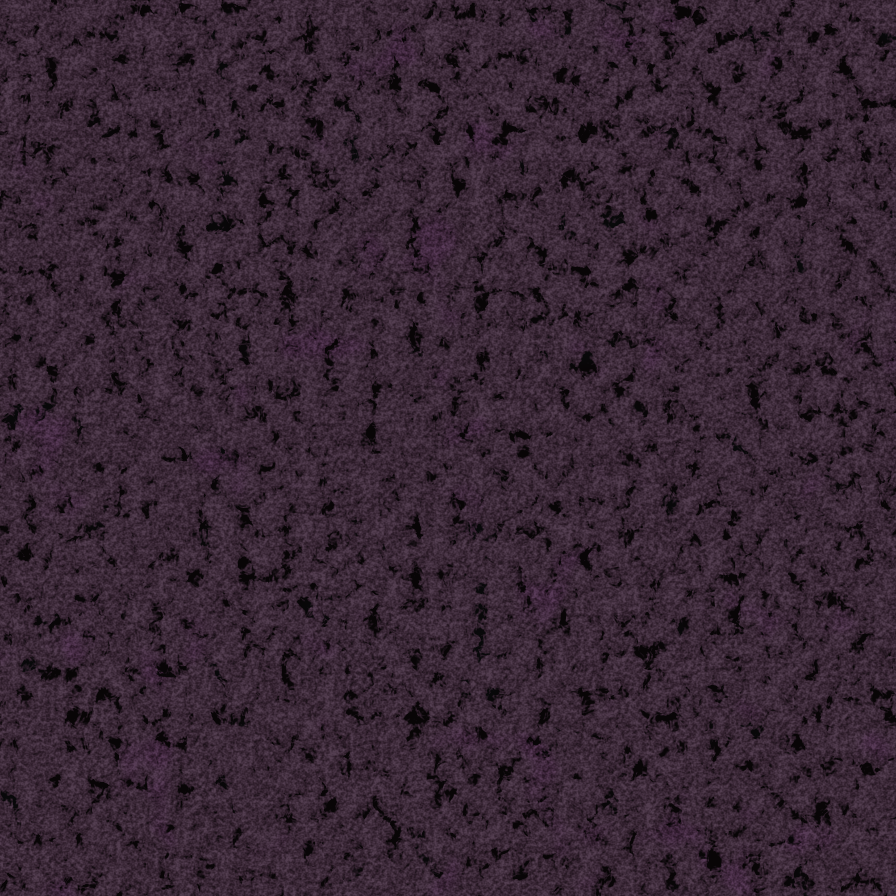
Give the GLSL for this texture, as a WebGL 2 fragment shader.

```glsl
#version 300 es
precision highp float;
// Dark plum, crumbly ground: layered gradient noise forms a rough height field,
// its low parts sink into black pits, a slanted light gives soft relief,
// and fine grain with faint violet patches colours the surface.

uniform vec2 u_resolution;
out vec4 fragColor;

// Integer hash of a lattice cell, returned as a unit gradient.
vec2 cellGradient(ivec2 cell, uint seed) {
    uint h = uint(cell.x) * 1597334677u ^ uint(cell.y) * 3812015801u ^ seed * 2798796415u;
    h = (h ^ (h >> 16)) * 2146121005u;
    h = (h ^ (h >> 15)) * 2221713035u;
    h ^= h >> 16;
    float angle = float(h & 65535u) * 6.28319 / 65536.0;
    return vec2(cos(angle), sin(angle));
}

// Gradient noise, about -1 to 1.
float gradientNoise(vec2 p, uint seed) {
    ivec2 cell = ivec2(floor(p));
    vec2 f = fract(p);
    vec2 w = f * f * f * (f * (f * 6.0 - 15.0) + 10.0);
    float a = dot(cellGradient(cell, seed), f);
    float b = dot(cellGradient(cell + ivec2(1, 0), seed), f - vec2(1, 0));
    float c = dot(cellGradient(cell + ivec2(0, 1), seed), f - vec2(0, 1));
    float d = dot(cellGradient(cell + ivec2(1, 1), seed), f - vec2(1, 1));
    return 1.41 * mix(mix(a, b, w.x), mix(c, d, w.x), w.y);
}

// Rotated octaves, scaled to keep the contrast of a single octave.
float layeredNoise(vec2 p, int octaves, float gain, uint seed) {
    const mat2 turn = mat2(0.8, 0.6, -0.6, 0.8);
    float sum = 0.0, amplitude = 1.0, power = 0.0;
    for (int i = 0; i < octaves; i++) {
        sum += amplitude * gradientNoise(p, seed + uint(i));
        power += amplitude * amplitude;
        amplitude *= gain;
        p = turn * p * 2.03 + 7.3;
    }
    return sum * inversesqrt(power);
}

// Ragged crumbs, bent by a small warp.
float crumbHeight(vec2 p) {
    vec2 warp = vec2(gradientNoise(p * 70.0, 11u), gradientNoise(p * 70.0, 12u));
    return layeredNoise((p + 0.004 * warp) * vec2(42.0, 38.0), 4, 0.68, 20u);
}

// Black through plum to dusty mauve.
vec3 groundColour(float tone) {
    const vec3 pitBlack = vec3(0.030, 0.020, 0.025);
    const vec3 plum = vec3(0.190, 0.122, 0.175);
    const vec3 mauve = vec3(0.325, 0.242, 0.315);
    vec3 shade = mix(pitBlack, plum, clamp(tone / 0.55, 0.0, 1.0));
    return mix(shade, mauve, clamp((tone - 0.55) / 0.45, 0.0, 1.0));
}

void main() {
    vec2 p = gl_FragCoord.xy / min(u_resolution.x, u_resolution.y);

    // Height, relief lit from the upper left, and pits.
    const vec2 towardLight = vec2(-0.0018, 0.0022);
    float height = crumbHeight(p);
    float relief = height - crumbHeight(p + towardLight);
    float broad = layeredNoise(p * 5.0, 2, 0.6, 40u);
    float pit = smoothstep(0.25, 0.68, -height - 0.14 * broad);

    // Fine fibres and specks.
    float grain = layeredNoise(p * vec2(215.0, 235.0), 2, 0.8, 50u);

    float tone = 0.67 + 0.22 * height + 0.16 * relief - 0.60 * pit;
    tone += 0.36 * grain * (1.0 - 0.6 * pit);
    vec3 colour = groundColour(tone);

    // Sparse violet bloom on the crumbs, cool dust in the hollows.
    float bloom = smoothstep(0.3, 0.8, layeredNoise(p * 9.0, 3, 0.6, 60u));
    float dust = smoothstep(0.25, 0.7, gradientNoise(p * 14.0, 70u)) * pit;
    colour += vec3(0.025, -0.012, 0.035) * bloom * clamp(tone, 0.0, 1.0);
    colour += vec3(0.0, 0.015, 0.015) * dust;

    fragColor = vec4(clamp(colour, 0.0, 1.0), 1.0);
}
```
